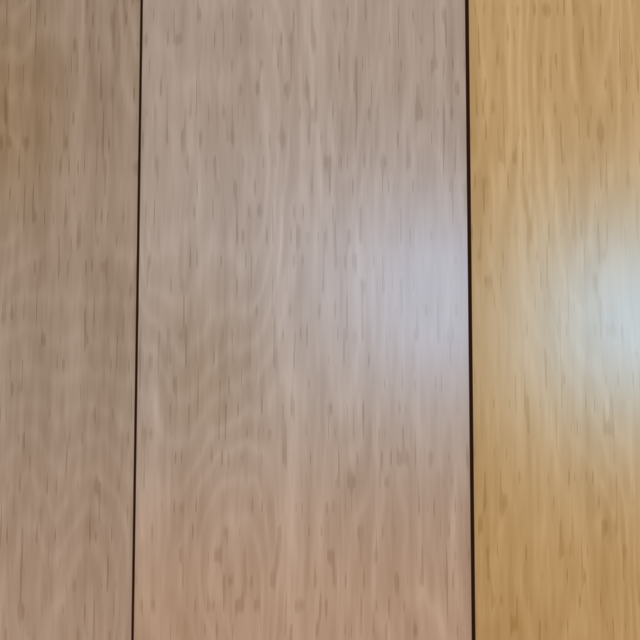
Reproduce this texture procedurally as a WebGL 1 fragment shader.

```glsl
precision highp float;

uniform vec2 u_resolution;

// Seam layout: x = bottom of canvas, y = top
const vec2 FIRST_SEAM = vec2(0.207, 0.2214);
const vec2 PANEL_PITCH = vec2(0.533, 0.508);
const float THIN_SEAM = 0.0017;   // half widths
const float WIDE_SEAM = 0.0027;

// Wood and light colours
const vec3 LEFT_WOOD = vec3(0.615, 0.53, 0.46);
const vec3 MIDDLE_WOOD = vec3(0.66, 0.585, 0.53);
const vec3 RIGHT_WOOD = vec3(0.735, 0.60, 0.42);
const vec3 WARM_WOOD = vec3(0.69, 0.555, 0.455);
const vec3 HONEY_WOOD = vec3(0.70, 0.55, 0.36);
const vec3 OLIVE_STAIN = vec3(0.55, 0.44, 0.31);
const vec3 SOFT_GLARE = vec3(0.74, 0.735, 0.77);
const vec3 BRIGHT_GLARE = vec3(0.76, 0.80, 0.82);
const vec3 SEAM_COLOR = vec3(0.16, 0.09, 0.05);

// Grain strengths
const float FIBRE_STRENGTH = 0.085;
const float FIGURE_STRENGTH = 0.032;
const float STREAK_STRENGTH = 0.05;
const float PORE_STRENGTH = 0.055;

float hash(vec2 p) {
  vec3 q = fract(vec3(p.xyx) * 0.1031);
  q += dot(q, q.yzx + 33.33);
  return fract((q.x + q.y) * q.z);
}

float noise(vec2 p) {
  vec2 cell = floor(p);
  vec2 f = fract(p);
  f = f * f * (3.0 - 2.0 * f);
  return mix(mix(hash(cell), hash(cell + vec2(1.0, 0.0)), f.x),
             mix(hash(cell + vec2(0.0, 1.0)), hash(cell + 1.0), f.x), f.y);
}

float fibres(vec2 p) {
  float sum = 0.0;
  float weight = 0.5;
  vec2 scale = vec2(75.0, 5.0);
  for (int i = 0; i < 3; i++) {
    sum += weight * (noise(p * scale) - 0.5);
    scale *= vec2(1.9, 2.3);
    weight *= 0.8;
  }
  return sum;
}

// Elongated contour loops form the cathedral figure
float figure(vec2 p) {
  float field = noise(p * vec2(7.0, 1.5)) + 0.25 * noise(p * vec2(19.0, 4.0));
  field += 0.035 * noise(p * vec2(70.0, 18.0));
  float ring = 0.5 + 0.5 * sin(field * 62.0);
  return (ring * ring - 0.375) * (0.4 + 0.9 * noise(p * vec2(5.0, 3.0) + 40.0));
}

float woodGrain(vec2 p) {
  p.x += 0.006 * (noise(p * vec2(9.0, 4.0)) - 0.5);
  float streak = noise(p * vec2(28.0, 1.2) + 11.0) - 0.5;
  float pores = smoothstep(0.72, 0.95, noise(p * vec2(210.0, 26.0) + 70.0));
  return FIBRE_STRENGTH * fibres(p) + FIGURE_STRENGTH * figure(p)
       + STREAK_STRENGTH * streak - PORE_STRENGTH * pores;
}

float glow(vec2 p, vec2 center, vec2 radius) {
  vec2 d = (p - center) / radius;
  return exp(-dot(d, d));
}

void main() {
  vec2 uv = gl_FragCoord.xy / u_resolution;
  float pixel = 1.0 / u_resolution.x;

  // Panel index and position across it; seams lean with height
  float pitch = mix(PANEL_PITCH.x, PANEL_PITCH.y, uv.y);
  float across = (uv.x - mix(FIRST_SEAM.x, FIRST_SEAM.y, uv.y)) / pitch;
  float panel = floor(across);
  float isLeft = 1.0 - step(0.0, panel);
  float isRight = step(1.0, panel);
  float isMiddle = 1.0 - isLeft - isRight;

  // Base wood, warmer toward the bottom
  vec3 color = LEFT_WOOD * isLeft + MIDDLE_WOOD * isMiddle + RIGHT_WOOD * isRight;
  vec3 lowWood = mix(WARM_WOOD, HONEY_WOOD, isRight);
  float low = 1.0 - smoothstep(0.0, 0.45, uv.y);
  color = mix(color, lowWood, low * mix(0.85, 0.45, isLeft));

  // Olive stains and broad reflections
  float stain = isLeft * glow(uv, vec2(0.0, 0.83), vec2(0.10, 0.17))
              + isMiddle * 0.55 * glow(uv, vec2(0.33, 0.45), vec2(0.09, 0.13));
  color = mix(color, OLIVE_STAIN, 0.65 * stain);
  float haze = isMiddle * glow(uv, vec2(0.55, 0.58), vec2(0.25, 0.20));
  float softGlare = isMiddle * glow(uv, vec2(0.71, 0.53), vec2(0.15, 0.16));
  float brightGlare = isRight * glow(uv, vec2(1.0, 0.50), vec2(0.20, 0.19));
  color = mix(color, SOFT_GLARE, min(0.35 * haze + 0.85 * softGlare, 0.95));
  color = mix(color, BRIGHT_GLARE, 0.95 * brightGlare);

  // Each panel takes its own cut of grain
  vec2 grainPoint = vec2((across - panel) * 0.52, uv.y) + (panel + 2.0) * vec2(3.7, 5.3);
  float grain = woodGrain(grainPoint);
  float contrast = 1.0 - 0.5 * max(softGlare, brightGlare);
  color += grain * contrast * vec3(0.95, 1.0, 1.05);

  // Shaded panel edges and dark seams
  float seamIndex = floor(across + 0.5);
  float seamDistance = abs(across - seamIndex) * pitch;
  float onCanvas = step(-0.5, seamIndex) * step(seamIndex, 1.5);
  color *= 1.0 - 0.10 * onCanvas * exp(-seamDistance / 0.006);
  float halfWidth = mix(THIN_SEAM, WIDE_SEAM, step(0.5, seamIndex));
  float seam = 1.0 - smoothstep(halfWidth - pixel, halfWidth + pixel, seamDistance);
  color = mix(color, SEAM_COLOR, seam * onCanvas);

  gl_FragColor = vec4(clamp(color, 0.0, 1.0), 1.0);
}
```
